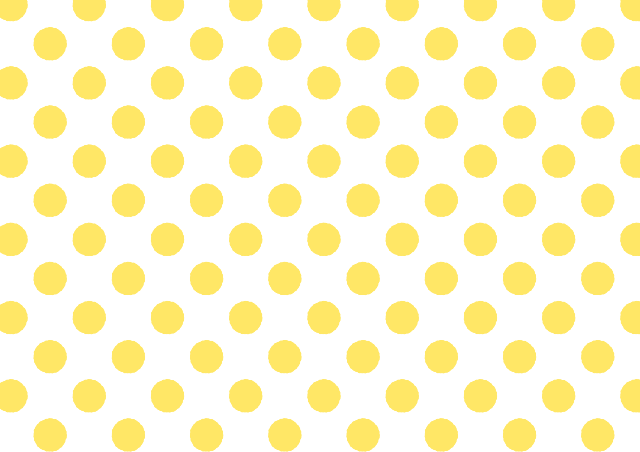
Give the GLSL for this pattern, as a WebGL 2 fragment shader.

```glsl
#version 300 es
precision highp float;

uniform vec2 u_resolution;
out vec4 outColor;

// Hand-cut edge: a few angular waves around the mean radius
float roughRadius(float angle) {
    float wobble = 0.40 * sin(5.0 * angle + 0.8)
                 + 0.35 * sin(11.0 * angle + 2.1)
                 + 0.45 * sin(19.0 * angle + 4.0)
                 + 0.35 * sin(31.0 * angle + 1.3);
    return 0.0260 + 0.00045 * wobble;
}

// Signed distance to the nearest dot of a square grid
float dotGrid(vec2 p, float spacing) {
    vec2 local = (fract(p / spacing + 0.5) - 0.5) * spacing;
    // Keep atan defined at the dot centre
    float angle = atan(local.y, local.x + (local.x == 0.0 ? 1e-6 : 0.0));
    return length(local) - roughRadius(angle);
}

void main() {
    // Canvas width is one unit
    vec2 p = gl_FragCoord.xy / u_resolution.x;
    float spacing = 0.12224;
    vec2 origin = vec2(0.0171, 0.0876);

    // Two grids, offset by half a repeat, make the staggered rows
    vec2 q = p - origin;
    float dist = min(dotGrid(q, spacing), dotGrid(q - 0.5 * spacing, spacing));

    // Smooth edge, one pixel wide
    float edge = 0.5 / u_resolution.x;
    float coverage = 1.0 - smoothstep(-edge, edge, dist);

    vec3 paper = vec3(1.0);
    vec3 yellow = vec3(1.0, 0.906, 0.40);
    outColor = vec4(mix(paper, yellow, coverage), 1.0);
}
```
